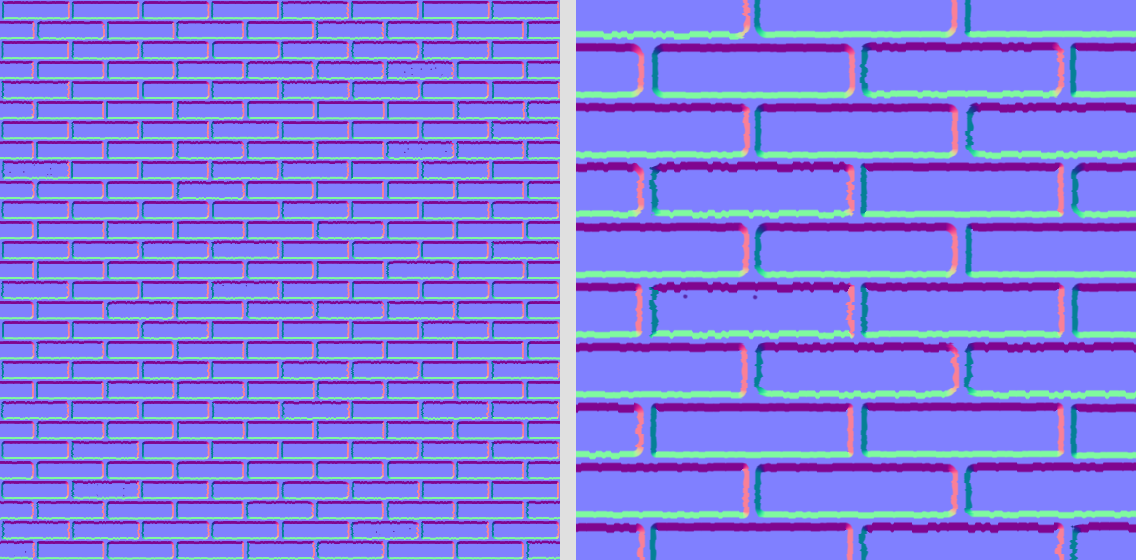
Left: the whole. Right: its middle third, enlarged.
A three.js fragment shader for this texture map:

```glsl
// Tangent-space normal map of a running-bond brick wall, 8 bricks by 28 courses.
// Each brick is a rounded box whose bevel band is tinted by its outward direction;
// layered sines roughen the edges and sparse cellular pits mark a few faces.
varying vec2 vUv;

float hash(vec2 p) {
  p = fract(p * vec2(0.1031, 0.1137));
  p += dot(p, p.yx + 33.33);
  return fract((p.x + p.y) * p.x * 97.3);
}

// Stepped wobble with flat plateaus, from -1 to 1
float chippedEdge(float along, float phase) {
  float wave = sin(along * 0.17 + phase) + sin(along * 0.41 + phase * 2.3)
             + 0.8 * sin(along * 0.93 + phase * 3.7);
  return clamp(wave * 2.5 - 1.5, -1.0, 1.0);
}

// Colour of a slope facing the given direction
vec3 slopeColor(vec2 dir) {
  return vec3(0.5 + 0.48 * dir.x, 0.5 - 0.48 * dir.y, 0.59 - 0.03 * dir.y);
}

void main() {
  // Brick cells; lengths below are thousandths of the canvas side
  vec2 grid = vUv * vec2(8.0, 28.0) - vec2(0.005, 0.0);
  float course = floor(grid.y);
  grid.x += 0.5 * (1.0 - mod(course, 2.0));
  vec2 brick = vec2(mod(floor(grid.x), 8.0), course);
  vec2 q = (fract(grid) - 0.5) * vec2(125.0, 35.714);
  float soft = max(0.7, 500.0 * fwidth(vUv.y));

  // Per-brick placement, wear and corner rounding
  float seed = hash(brick + 3.7);
  float wear = hash(brick + 19.1);
  float rough = 0.2 + 0.8 * wear * wear;
  float radius = mix(3.0, 8.0, hash(brick + 41.3));
  q -= vec2(1.8 * seed - 0.9, 0.7 * hash(brick + 57.9) - 0.75);
  vec2 face = q;
  vec2 side = step(0.0, q);
  q += rough * vec2(0.9 * chippedEdge(face.y * 1.6, seed * 43.0 + side.x * 2.1),
                    0.8 * chippedEdge(face.x, seed * 71.0 + side.y * 4.4));

  // Inset from the rounded outline and the outward direction
  vec2 k = abs(q) - vec2(60.3, 16.2) + radius;
  float inset = radius - length(max(k, 0.0)) - min(max(k.x, k.y), 0.0);
  vec2 dir = k.x > k.y ? vec2(1.0, 0.0) : vec2(0.0, 1.0);
  if (min(k.x, k.y) > 0.0) dir = normalize(k);
  dir *= sign(q);

  // Bevel band: widest on top, thinner below, thinnest and uneven at the ends
  float ends = 3.3 + 0.8 * rough * sin(face.y * 0.7 + seed * 29.0);
  float width = mix(ends, dir.y > 0.0 ? 4.8 : 3.7, abs(dir.y));
  float bevel = smoothstep(-soft, soft, inset)
              - smoothstep(width - soft, width + soft, inset);
  vec3 color = mix(vec3(0.5, 0.5, 1.0), slopeColor(dir), bevel);

  // Sparse pits on a few worn bricks
  vec2 cell = floor(face / 6.0);
  vec2 toPit = face - (cell + 0.3 + 0.4 * hash(cell + brick * 7.0 + 91.0)) * 6.0;
  float pitted = step(0.95, wear) * step(0.92, hash(cell + brick * 13.0 + 120.0));
  float pit = pitted * (1.0 - smoothstep(1.2 - soft, 1.2 + soft, length(toPit)));
  pit *= smoothstep(6.0, 8.0, inset);
  color = mix(color, slopeColor(vec2(-0.4, 0.9)), 0.8 * pit);

  gl_FragColor = vec4(color, 1.0);
}
```
